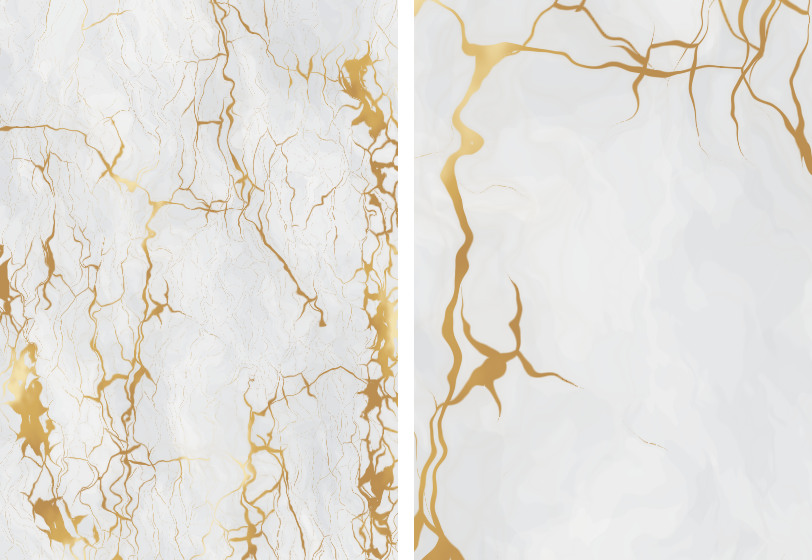
Left: the whole. Right: its middle third, enlarged.
A Shadertoy shader for this texture:

```glsl
// White marble with cool grey clouds, branching gold veins and two crackled gold bands.

const vec3 WHITE     = vec3(0.945, 0.945, 0.945);
const vec3 GREY      = vec3(0.835, 0.845, 0.860);
const vec3 STAIN     = vec3(0.860, 0.840, 0.790);
const vec3 GOLD_DARK = vec3(0.735, 0.560, 0.320);
const vec3 GOLD      = vec3(0.830, 0.675, 0.370);
const vec3 GOLD_PALE = vec3(0.950, 0.885, 0.690);

const float WARP        = 0.085;   // how far veins wander, in canvas heights
const float JITTER      = 0.012;   // fine raggedness of the veins
const float TRUNK_SWELL = 0.0052;
const float TWIG_SWELL  = 0.0036;
const float BAND_REACH  = 0.052;
const float BAND_SWELL  = 0.0095;
const int   CLOUD_LAYERS = 6;

// Ends of the main veins (xy to zw), in canvas heights.
const vec4 TRUNKS[12] = vec4[12](
    vec4(0.39, 1.01, 0.405, 0.83), vec4(0.405, 0.83, 0.43, 0.63),
    vec4(0.43, 0.63, 0.57, 0.43),  vec4(0.297, 0.64, 0.43, 0.63),
    vec4(-0.02, 0.78, 0.11, 0.775), vec4(0.11, 0.775, 0.297, 0.64),
    vec4(0.297, 0.64, 0.25, 0.34), vec4(0.25, 0.34, 0.21, 0.20),
    vec4(0.21, 0.18, 0.38, 0.19),  vec4(0.45, 0.245, 0.42, -0.02),
    vec4(0.46, 0.22, 0.53, -0.02), vec4(0.39, 0.99, 0.51, 0.885));

// Ends of the finer veins.
const vec4 TWIGS[8] = vec4[8](
    vec4(0.51, 0.885, 0.67, 0.87), vec4(0.105, 0.775, 0.08, 0.43),
    vec4(0.45, 0.245, 0.60, 0.34), vec4(0.60, 0.34, 0.68, 0.29),
    vec4(0.17, 0.50, 0.21, 0.18),  vec4(0.32, 0.66, 0.39, 0.93),
    vec4(0.21, 0.18, 0.19, -0.02), vec4(0.47, 1.01, 0.49, 0.89));

vec2 hash22(vec2 p) {
    vec3 q = fract(p.xyx * vec3(0.1031, 0.1030, 0.0973));
    q += dot(q, q.yzx + 33.33);
    return fract((q.xx + q.yz) * q.zy);
}

float noise(vec2 p) {
    vec2 i = floor(p), f = fract(p);
    f = f * f * (3.0 - 2.0 * f);
    return mix(mix(hash22(i).x, hash22(i + vec2(1, 0)).x, f.x),
               mix(hash22(i + vec2(0, 1)).x, hash22(i + vec2(1, 1)).x, f.x), f.y);
}

float fbm(vec2 p) {
    float sum = 0.0, amp = 0.5;
    for (int i = 0; i < 5; i++) {
        sum += amp * noise(p);
        p = mat2(1.6, 1.2, -1.2, 1.6) * p + 17.3;
        amp *= 0.5;
    }
    return sum / 0.97;
}

float segment(vec2 p, vec4 s) {
    vec2 a = p - s.xy, b = s.zw - s.xy;
    return length(a - b * clamp(dot(a, b) / dot(b, b), 0.0, 1.0));
}

// Distance to the nearest border between random cells.
float cracks(vec2 p, vec2 scale) {
    p *= scale;
    vec2 cell = floor(p), f = fract(p), nearest = vec2(0);
    float best = 9.0, edge = 9.0;
    for (int k = 0; k < 9; k++) {
        vec2 o = vec2(k % 3 - 1, k / 3 - 1);
        vec2 r = o + hash22(cell + o) - f;
        if (dot(r, r) < best) { best = dot(r, r); nearest = r; }
    }
    for (int k = 0; k < 25; k++) {
        vec2 o = vec2(k % 5 - 2, k / 5 - 2);
        vec2 r = o + hash22(cell + o) - f, d = r - nearest;
        if (dot(d, d) > 1e-4) edge = min(edge, dot(0.5 * (r + nearest), normalize(d)));
    }
    return edge / scale.x;
}

void mainImage(out vec4 fragColor, in vec2 fragCoord) {
    vec2 p = fragCoord / iResolution.y;
    float px = 1.0 / iResolution.y;
    vec2 drift = vec2(fbm(p * 8.0), fbm(p * 8.0 + 31.7)) - 0.5;
    vec2 ragged = vec2(noise(p * 55.0), noise(p * 55.0 + 21.3)) - 0.5;
    vec2 q = p + WARP * drift + JITTER * ragged;

    // Trunks and twigs swell and thin along their length.
    float swell = pow(noise(p * 24.0 + 5.0), 3.0) * (0.5 + noise(p * 75.0));
    float trunk = 9.0, twig = 9.0;
    for (int i = 0; i < 12; i++) trunk = min(trunk, segment(q, TRUNKS[i]));
    for (int i = 0; i < 8; i++) twig = min(twig, segment(q, TWIGS[i]));
    float vein = min(trunk - 0.0009 - TRUNK_SWELL * swell,
                     twig - 0.0005 - TWIG_SWELL * swell);
    float stem = min(trunk, twig);

    // Crackled bands along the right side and the lower left corner.
    float band = min(segment(q, vec4(0.672, 0.89, 0.685, 0.05)),
                 min(segment(q, vec4(-0.01, 0.53, 0.06, 0.25)),
                     segment(q, vec4(0.06, 0.25, 0.14, -0.02))));
    float inBand = 1.0 - smoothstep(0.0, BAND_REACH, band);
    float clump = smoothstep(0.42, 0.72, fbm(p * vec2(26, 14) + 9.0));
    float web = inBand * (0.0022 + BAND_SWELL * clump);
    vein = min(vein, cracks(q, vec2(42, 19)) + 0.0007 - web);

    // Side shoots near the veins, and stray hairlines elsewhere.
    float near = exp(-22.0 * min(stem, band));
    float shoot = 0.0027 * near * smoothstep(0.35, 0.7, noise(p * 13.0 + 40.0));
    vein = min(vein, cracks(q + 3.0, vec2(23, 9)) + 0.0006 - shoot);
    float hair = 0.0010 * smoothstep(0.50, 0.66, fbm(p * 6.0 + 60.0));
    vein = min(vein, cracks(q + 7.0, vec2(15, 6)) + 0.0005 - hair);

    // Overlapping cloud layers with crisp, brushed edges.
    vec2 c = mat2(0.96, -0.28, 0.28, 0.96) * (p + 0.12 * drift);
    float cloud = 0.0;
    for (int i = 0; i < CLOUD_LAYERS; i++) {
        vec2 stroke = c * vec2(13, 5.5) * (0.7 + 0.15 * float(i));
        float n = fbm(stroke + 13.0 * float(i)) + 0.07 * exp(-22.0 * stem);
        cloud += 0.13 * smoothstep(0.545, 0.558, n);
    }
    vec3 color = mix(WHITE, GREY, min(cloud, 1.0));
    color = mix(color, STAIN, 0.45 * near * exp(-max(vein, 0.0) * 330.0));

    // Gold leaf, from deep bronze to pale glints.
    float sheen = fbm(p * vec2(8, 6) + 80.0);
    vec3 gold = mix(GOLD_DARK, GOLD, smoothstep(0.38, 0.54, sheen));
    gold = mix(gold, GOLD_PALE, smoothstep(0.54, 0.66, sheen));
    float blur = clamp(fwidth(vein), 0.2 * px, px);
    color = mix(color, gold, 1.0 - smoothstep(-blur, blur, vein));
    fragColor = vec4(color, 1.0);
}
```
